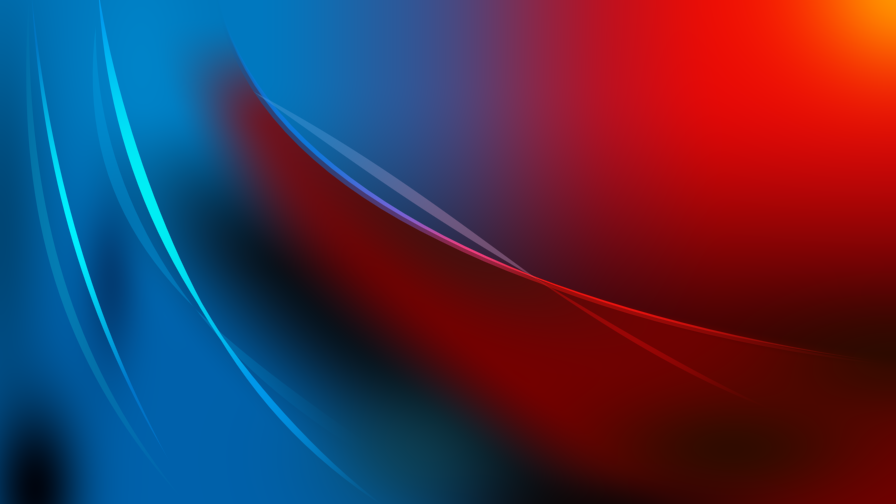
Reproduce this background procedurally as a WebGL 2 fragment shader.

```glsl
#version 300 es
precision highp float;

uniform vec2 u_resolution;
out vec4 outColor;

const float PI = 3.14159265;
const int SEGMENTS = 36;

vec2 bezier(vec2 a, vec2 b, vec2 c, vec2 d, float t) {
    float s = 1.0 - t;
    return s * s * s * a + 3.0 * s * s * t * b + 3.0 * s * t * t * c + t * t * t * d;
}

// Signed distance (positive on the upper right) and curve parameter
vec2 curveField(vec2 p, vec2 a, vec2 b, vec2 c, vec2 d) {
    vec2 start = a;
    vec2 best = vec2(1e3, 0.0);
    for (int i = 0; i < SEGMENTS; i++) {
        vec2 end = bezier(a, b, c, d, float(i + 1) / float(SEGMENTS));
        vec2 dir = end - start;
        vec2 rel = p - start;
        float h = clamp(dot(rel, dir) / dot(dir, dir), 0.0, 1.0);
        float dist = length(rel - dir * h);
        if (dist < abs(best.x)) {
            float side = dir.x * rel.y - dir.y * rel.x < 0.0 ? -1.0 : 1.0;
            best = vec2(dist * side, (float(i) + h) / float(SEGMENTS));
        }
        start = end;
    }
    return best;
}

float glow(vec2 p, vec2 center, vec2 radius) {
    vec2 q = (p - center) / radius;
    return exp(-dot(q, q));
}

float lobe(float t, float from, float to) {
    return sin(PI * clamp((t - from) / (to - from), 0.0, 1.0));
}

// Coverage of a strip with the given half width
float ribbon(float dist, float width, float pixel) {
    float cover = smoothstep(pixel, -pixel, abs(dist) - width);
    return cover * min(1.0, width / pixel * 1.5);
}

vec3 upperField(vec2 p) {
    vec3 color = mix(vec3(0.0, 0.47, 0.75), vec3(0.20, 0.33, 0.58), smoothstep(0.5, 0.88, p.x));
    color = mix(color, vec3(0.69, 0.07, 0.15), smoothstep(0.78, 1.24, p.x));
    color = mix(color, vec3(0.88, 0.02, 0.03), smoothstep(1.12, 1.45, p.x));
    color *= mix(0.22, 1.0, smoothstep(0.2, 0.85, p.y));
    color = mix(color, vec3(1.0, 0.10, 0.0), 0.8 * glow(p, vec2(1.68, 1.02), vec2(0.32, 0.25)));
    return mix(color, vec3(1.0, 0.60, 0.0), glow(p, vec2(1.80, 1.03), vec2(0.18, 0.17)));
}

vec3 blueField(vec2 p) {
    vec3 color = mix(vec3(0.0, 0.38, 0.67), vec3(0.0, 0.46, 0.73), smoothstep(0.3, 0.9, p.y));
    color = mix(color, vec3(0.0, 0.55, 0.82), 0.6 * glow(p, vec2(0.28, 0.85), vec2(0.12, 0.3)));
    color = mix(color, vec3(0.0, 0.24, 0.40), 0.8 * glow(p, vec2(0.0, 0.55), vec2(0.09, 0.38)));
    color = mix(color, vec3(0.01, 0.18, 0.37), 0.75 * glow(p, vec2(0.22, 0.44), vec2(0.055, 0.17)));
    return mix(color, vec3(0.0, 0.02, 0.06), glow(p, vec2(0.07, 0.03), vec2(0.09, 0.17)));
}

vec3 lowerField(vec2 p, float edge, float below) {
    vec3 color = blueField(p);
    float lowness = smoothstep(0.8, 0.45, p.y);
    color = mix(color, vec3(0.03, 0.06, 0.09), lowness * smoothstep(-0.26, 0.0, edge));
    color = mix(color, vec3(0.06, 0.27, 0.33), 0.65 * glow(p, vec2(0.82, 0.1), vec2(0.19, 0.14)));
    vec3 red = mix(vec3(0.46, 0.0, 0.0), vec3(0.46, 0.08, 0.14), smoothstep(0.45, 0.8, p.y));
    red = mix(red, vec3(0.25, 0.07, 0.06), 0.85 * glow(vec2(p.x, below), vec2(0.9, 0.0), vec2(0.28, 0.1)));
    float redMask = smoothstep(-0.04, 0.14, edge) * smoothstep(0.97, 0.74, p.y);
    return mix(color, red, redMask);
}

void main() {
    vec2 p = gl_FragCoord.xy / u_resolution.y;
    float pixel = 0.8 / u_resolution.y;

    // Sweeping boundaries between the colour fields
    vec2 arc = curveField(p, vec2(0.43, 1.02), vec2(0.50, 0.62), vec2(1.10, 0.36), vec2(1.80, 0.275));
    vec2 edge = curveField(p, vec2(0.33, 0.95), vec2(0.42, 0.50), vec2(0.75, 0.30), vec2(1.22, -0.06));
    float blend = mix(0.003, 0.02, smoothstep(0.55, 0.9, arc.y));
    vec3 color = mix(lowerField(p, edge.x, arc.x), upperField(p), smoothstep(-blend, blend, arc.x));

    // Dark pools at the lower right
    vec3 umber = vec3(0.16, 0.05, 0.0);
    color = mix(color, umber, 0.9 * glow(p, vec2(1.45, 0.11), vec2(0.26, 0.11)));
    color = mix(color, umber, 0.8 * glow(p, vec2(1.78, 0.28), vec2(0.28, 0.12)));
    color = mix(color, vec3(0.05, 0.02, 0.02), 0.85 * glow(p, vec2(1.2, -0.02), vec2(0.28, 0.07)));

    // Main arc: blue, violet, pink, then red
    vec3 arcColor = mix(vec3(0.05, 0.48, 0.88), vec3(0.48, 0.40, 0.88), smoothstep(0.28, 0.46, arc.y));
    arcColor = mix(arcColor, vec3(1.0, 0.25, 0.52), smoothstep(0.43, 0.54, arc.y));
    arcColor = mix(arcColor, vec3(1.0, 0.08, 0.06), smoothstep(0.54, 0.64, arc.y));
    float arcWidth = 0.009 * lobe(arc.y, 0.0, 0.62) + 0.004 * lobe(arc.y, 0.5, 1.0);
    float arcFade = smoothstep(0.02, 0.25, arc.y) * smoothstep(1.0, 0.68, arc.y);
    color = mix(color, arcColor * 0.75, 0.65 * arcFade * ribbon(arc.x + 0.004, arcWidth, pixel));
    color = mix(color, arcColor, 0.9 * arcFade * ribbon(arc.x - 0.001, arcWidth * 0.5, pixel));

    // Pale strip crossing the arc
    vec2 veil = curveField(p, vec2(0.50, 0.82), vec2(0.83, 0.62), vec2(1.20, 0.32), vec2(1.55, 0.18));
    float veilWidth = 0.011 * lobe(veil.y, 0.0, 0.55) + 0.005 * lobe(veil.y, 0.53, 1.0);
    vec3 veilColor = mix(vec3(0.30, 0.60, 0.85), vec3(0.75, 0.55, 0.72), smoothstep(0.1, 0.4, veil.y));
    veilColor = mix(veilColor, vec3(0.85, 0.04, 0.04), smoothstep(0.5, 0.58, veil.y));
    color = mix(color, veilColor, 0.42 * smoothstep(1.0, 0.7, veil.y) * ribbon(veil.x, veilWidth, pixel));

    // Bright cyan pair
    vec2 ray = curveField(p, vec2(0.195, 1.02), vec2(0.235, 0.64), vec2(0.42, 0.23), vec2(0.77, -0.01));
    vec2 rayTwin = curveField(p, vec2(0.19, 0.95), vec2(0.165, 0.56), vec2(0.40, 0.32), vec2(0.74, 0.10));
    float twinWidth = 0.012 * abs(sin(PI * rayTwin.y / 0.59));
    color = mix(color, vec3(0.0, 0.62, 0.88), 0.4 * smoothstep(1.0, 0.5, rayTwin.y) * ribbon(rayTwin.x, twinWidth, pixel));
    float rayWidth = 0.011 * lobe(ray.y, 0.0, 0.62) + 0.007 * lobe(ray.y, 0.55, 1.0);
    vec3 rayColor = mix(vec3(0.0, 0.62, 0.95), vec3(0.0, 1.0, 1.0), lobe(ray.y, 0.05, 0.7));
    color = mix(color, rayColor, 0.9 * smoothstep(1.02, 0.7, ray.y) * ribbon(ray.x, rayWidth, pixel));

    // Thinner pair at the left
    vec2 line = curveField(p, vec2(0.062, 1.02), vec2(0.09, 0.66), vec2(0.18, 0.32), vec2(0.40, -0.02));
    vec2 lineTwin = curveField(p, vec2(0.058, 1.02), vec2(0.04, 0.62), vec2(0.11, 0.30), vec2(0.37, 0.0));
    color = mix(color, vec3(0.03, 0.58, 0.75), 0.55 * lobe(lineTwin.y, 0.0, 1.0) * ribbon(lineTwin.x, 0.009 * lobe(lineTwin.y, 0.0, 1.0), pixel));
    vec3 lineColor = mix(vec3(0.0, 0.50, 0.85), vec3(0.0, 0.95, 1.0), lobe(line.y, 0.1, 0.75));
    color = mix(color, lineColor, lobe(line.y, -0.1, 1.05) * ribbon(line.x, 0.006 * lobe(line.y, 0.0, 0.9), pixel));

    outColor = vec4(color, 1.0);
}
```
